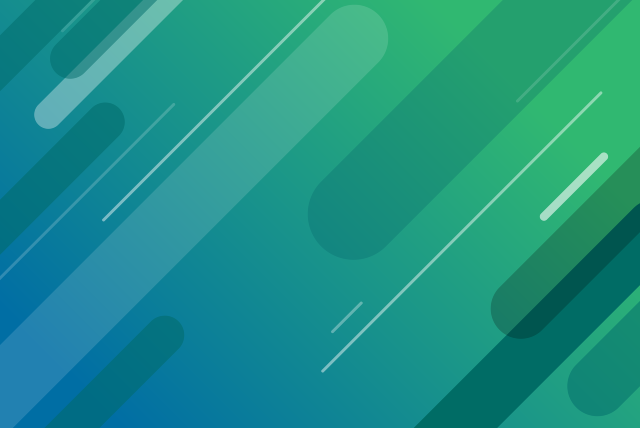
A Shadertoy shader for this background:

```glsl
// Diagonal rounded bars and hairlines over a blue to green gradient.
// Every bar is a 45 degree capsule distance function, blended with
// a tint and an opacity; lengths are fractions of the canvas height.

#define BLUE vec3(0.0, 0.43, 0.645)
#define GREEN vec3(0.19, 0.72, 0.445)
#define TEAL vec3(0.0, 0.42, 0.415)
#define DEEP_TEAL vec3(0.0, 0.425, 0.395)
#define SHADE vec3(0.0, 0.36, 0.40)
#define WHITE vec3(1.0)
#define BLACK vec3(0.0)
#define GRADIENT_START 0.28
#define GRADIENT_END 2.0
#define HAIRLINE 0.0034

// Distance to a capsule rising at 45 degrees; run is its horizontal extent.
float capsule(vec2 p, vec2 start, float run, float radius) {
    vec2 q = p - start;
    float along = clamp(0.5 * (q.x + q.y), 0.0, run);
    return length(q - along) - radius;
}

// Blends one smooth-edged bar over the colour.
void bar(inout vec3 color, vec2 p, vec2 start, float run, float radius,
         vec3 tint, float opacity) {
    float halfPixel = 0.6 / iResolution.y;
    float d = capsule(p, start, run, radius);
    float cover = 1.0 - smoothstep(-halfPixel, halfPixel, d);
    color = mix(color, tint, cover * opacity);
}

void mainImage(out vec4 fragColor, in vec2 fragCoord) {
    vec2 p = fragCoord / iResolution.y;

    // Diagonal background gradient
    float t = (p.x + p.y - GRADIENT_START) / (GRADIENT_END - GRADIENT_START);
    vec3 color = mix(BLUE, GREEN, clamp(t, 0.0, 1.0));

    // Broad bars across the centre
    bar(color, p, vec2(-0.172, -0.090), 1.0, 0.079, WHITE, 0.135);
    bar(color, p, vec2(0.826, 0.500), 1.0, 0.107, SHADE, 0.26);

    // Teal bars on the left
    bar(color, p, vec2(-0.254, 0.215), 0.5, 0.0455, TEAL, 0.55);
    bar(color, p, vec2(-0.115, -0.283), 0.5, 0.0455, TEAL, 0.55);
    bar(color, p, vec2(-0.200, 0.652), 0.6, 0.0463, TEAL, 0.50);

    // Pale bar under a teal one at the upper left
    bar(color, p, vec2(0.113, 0.732), 0.5, 0.033, WHITE, 0.34);
    bar(color, p, vec2(0.164, 0.863), 0.5, 0.047, TEAL, 0.50);

    // Overlapping dark bars on the right
    bar(color, p, vec2(0.729, -0.335), 0.8, 0.069, DEEP_TEAL, 1.0);
    bar(color, p, vec2(1.217, 0.279), 0.5, 0.0705, BLACK, 0.22);
    bar(color, p, vec2(1.396, 0.098), 0.4, 0.0705, TEAL, 0.50);

    // Bright strokes
    bar(color, p, vec2(0.242, 0.486), 0.7, HAIRLINE, WHITE, 0.45);
    bar(color, p, vec2(0.754, 0.133), 0.65, HAIRLINE, WHITE, 0.45);
    bar(color, p, vec2(0.777, 0.225), 0.067, HAIRLINE, WHITE, 0.32);
    bar(color, p, vec2(1.271, 0.494), 0.14, 0.0098, WHITE, 0.58);

    // Faint strokes
    bar(color, p, vec2(-0.094, 0.256), 0.5, HAIRLINE, WHITE, 0.18);
    bar(color, p, vec2(0.146, 0.928), 0.2, HAIRLINE, WHITE, 0.12);
    bar(color, p, vec2(1.209, 0.764), 0.3, HAIRLINE, WHITE, 0.14);

    fragColor = vec4(color, 1.0);
}
```
